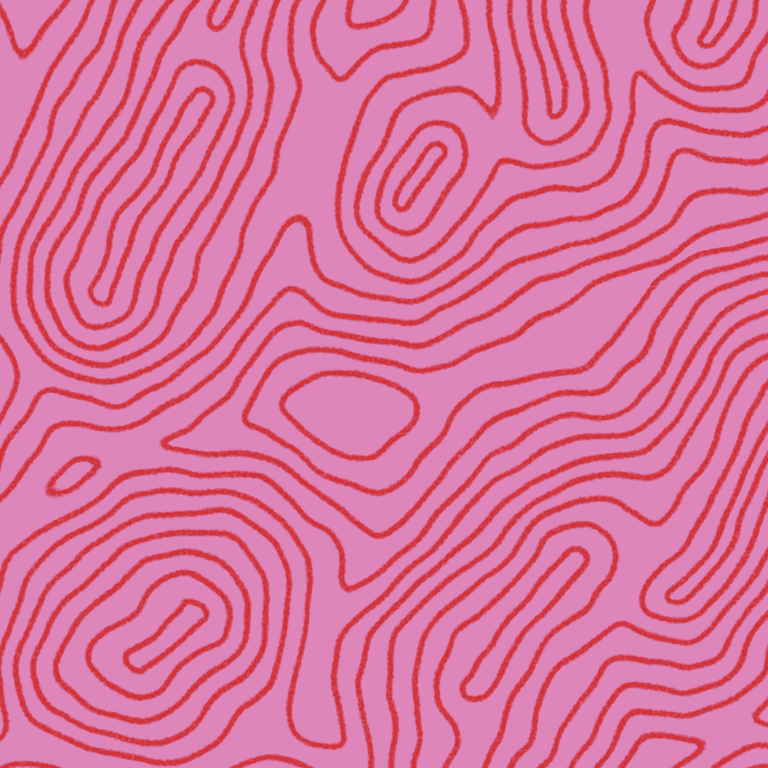
This pattern is drawn by a WebGL 1 fragment shader. Its source:

```glsl
precision highp float;

// Hand-inked contour map: red height lines wander over a flat pink ground.
// Scattered, mostly diagonal ridges are blended into one distance-like height
// field, bent by gradient noise, and sliced at evenly spaced levels.

uniform vec2 u_resolution;

const vec3 PINK = vec3(0.87, 0.52, 0.73);
const vec3 RED = vec3(0.815, 0.19, 0.21);
const float RIDGE_CELL = 0.42;      // lattice size of the ridges
const float RIDGE_ANGLE = 0.95;     // prevailing ridge direction
const float BLEND = 42.0;           // higher gives sharper valleys
const float LEVEL_STEP = 0.0295;    // height between two lines
const float HALF_WIDTH = 0.0037;    // half the pen width
const float SOFTNESS = 0.0021;      // half the width of the ink edge

vec2 hash2(vec2 p) {
  vec3 q = fract(p.xyx * vec3(0.1031, 0.1030, 0.0973));
  q += dot(q, q.yzx + 33.33);
  return fract((q.xx + q.yz) * q.zy);
}

float cornerSlope(vec2 cell, vec2 corner, vec2 f) {
  float angle = 6.28318 * hash2(cell + corner).x;
  return dot(vec2(cos(angle), sin(angle)), f - corner);
}

float gradientNoise(vec2 p) {
  vec2 i = floor(p);
  vec2 f = p - i;
  vec2 u = f * f * f * (f * (f * 6.0 - 15.0) + 10.0);
  float low = mix(cornerSlope(i, vec2(0.0, 0.0), f),
                  cornerSlope(i, vec2(1.0, 0.0), f), u.x);
  float high = mix(cornerSlope(i, vec2(0.0, 1.0), f),
                   cornerSlope(i, vec2(1.0, 1.0), f), u.x);
  return mix(low, high, u.y);
}

vec2 noisePair(vec2 p) {
  return vec2(gradientNoise(p), gradientNoise(p + vec2(37.4, 91.7)));
}

// Broad bends, smaller kinks and the tremble of the hand
vec2 warp(vec2 p) {
  return p + 0.055 * noisePair(p * 3.0 + 11.0)
           + 0.027 * noisePair(p * 8.0 + 23.0)
           + 0.007 * noisePair(p * 20.0 + 57.0);
}

// Distance to a segment through the origin, with a rounded spine
float ridgeDistance(vec2 p, float angle, float halfLength) {
  vec2 dir = vec2(cos(angle), sin(angle));
  vec2 d = p - dir * clamp(dot(p, dir), -halfLength, halfLength);
  return sqrt(dot(d, d) + 0.00001);
}

// Smooth minimum of the distances to all nearby ridges; each ridge sinks by
// about a whole number of steps, so that its innermost ring stays open
float terrain(vec2 p, float stepSize) {
  vec2 q = warp(p);
  vec2 home = floor(q / RIDGE_CELL);
  float sum = 0.0;
  for (int y = -2; y <= 2; y++) {
    for (int x = -2; x <= 2; x++) {
      vec2 cell = home + vec2(float(x), float(y));
      vec2 center = (cell + 0.15 + 0.7 * hash2(cell + 71.0)) * RIDGE_CELL;
      vec2 shape = hash2(cell + 143.0);
      float angle = RIDGE_ANGLE + 1.5 * (shape.x - 0.5);
      float halfLength = 0.02 + 0.18 * shape.y;
      vec2 depth = hash2(cell + 211.0);
      float sink = stepSize * (floor(2.0 * depth.x) + 0.15 * depth.y);
      float d = ridgeDistance(q - center, angle, halfLength) + sink;
      sum += exp(-BLEND * d);
    }
  }
  return -log(sum) / BLEND;
}

// Distance on the canvas to the closest height line
float contourDistance(vec2 p, float stepSize) {
  const float e = 0.0015;
  float h = terrain(p, stepSize);
  float hx = terrain(p + vec2(e, 0.0), stepSize);
  float hy = terrain(p + vec2(0.0, e), stepSize);
  float steepness = max(length(vec2(hx, hy) - h) / e, 0.25);
  return abs(fract(h / stepSize) - 0.5) * stepSize / steepness;
}

// Pen coverage with uneven pressure and ragged edges
float inkCoverage(vec2 p, float dist, float pixel) {
  float pressure = 0.0008 * gradientNoise(p * 14.0 + 5.0);
  float ragged = 0.0016 * gradientNoise(p * 190.0);
  float edge = max(SOFTNESS, 0.75 * pixel);
  float signedDist = dist + ragged - HALF_WIDTH - pressure;
  return 1.0 - smoothstep(-edge, edge, signedDist);
}

// Chalky grain all along the stroke, with a few dry flecks
float grain(vec2 p) {
  float fine = gradientNoise(p * 240.0 + 9.0);
  float patches = smoothstep(-0.2, 0.4, gradientNoise(p * 18.0 + 31.0));
  float flecks = patches * smoothstep(0.2, 0.5, fine);
  return 0.13 * smoothstep(-0.3, 0.3, fine) + 0.3 * flecks;
}

void main() {
  float size = min(u_resolution.x, u_resolution.y);
  vec2 p = gl_FragCoord.xy / size;
  float ink = inkCoverage(p, contourDistance(p, LEVEL_STEP), 1.0 / size);
  ink *= 1.0 - grain(p);
  gl_FragColor = vec4(mix(PINK, RED, ink), 1.0);
}
```
